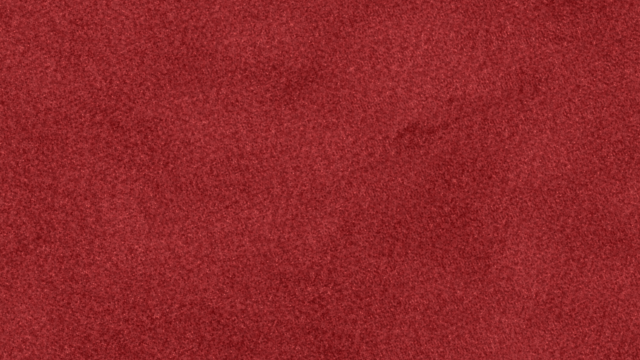
Give the GLSL for this texture, as a WebGL 2 fragment shader.

```glsl
#version 300 es
precision highp float;
// Crushed red velvet: a fine two-scale pile grain over soft cloudy shading,
// with one long diagonal fold and scattered short creases. Everything adds up
// to one brightness value, which is then mapped onto a narrow red ramp.

uniform vec2 u_resolution;
out vec4 fragColor;

const int CREASE_COUNT = 12;
const vec3 BASE_RED = vec3(0.560, 0.147, 0.157);
const vec3 RED_SLOPE = vec3(1.0, 0.68, 0.68);

float hash(vec2 p) {
    return fract(sin(dot(p, vec2(127.1, 311.7))) * 43758.545);
}

float valueNoise(vec2 p) {
    vec2 cell = floor(p);
    vec2 f = fract(p);
    f = f * f * (3.0 - 2.0 * f);
    float low = mix(hash(cell), hash(cell + vec2(1.0, 0.0)), f.x);
    float high = mix(hash(cell + vec2(0.0, 1.0)), hash(cell + vec2(1.0, 1.0)), f.x);
    return mix(low, high, f.y);
}

mat2 rotation(float angle) {
    float c = cos(angle);
    float s = sin(angle);
    return mat2(c, s, -s, c);
}

// Layered noise centred on zero
float clouds(vec2 p) {
    float sum = 0.0;
    float weight = 0.5;
    for (int i = 0; i < 5; i++) {
        sum += weight * (valueNoise(p) - 0.5);
        p = rotation(0.65) * p * 2.03 + 17.3;
        weight *= 0.5;
    }
    return sum;
}

// Dark groove with tapered ends and a faint lit ridge on its upper side
float crease(vec2 p, vec2 center, float angle, float halfLength, float width) {
    vec2 q = (p - center) * rotation(angle);
    float taper = 1.0 - smoothstep(0.2, 1.0, abs(q.x) / halfLength);
    float groove = q.y / width;
    float ridge = (q.y - 2.6 * width) / (1.8 * width);
    return taper * (0.35 * exp(-ridge * ridge) - exp(-groove * groove));
}

// Short creases, mostly in the upper two thirds
float scatteredCreases(vec2 p, float aspect) {
    float sum = 0.0;
    for (int i = 0; i < CREASE_COUNT; i++) {
        float id = float(i) + 1.0;
        vec2 slot = vec2((id - 0.5) / float(CREASE_COUNT), hash(vec2(id, 2.7)));
        vec2 center = vec2(slot.x * aspect, mix(0.3, 0.98, slot.y));
        float angle = mix(-0.15, 1.25, hash(vec2(id, 5.1)));
        float halfLength = mix(0.05, 0.15, hash(vec2(id, 8.3)));
        float width = mix(0.009, 0.02, hash(vec2(id, 11.9)));
        sum += mix(0.4, 1.0, hash(vec2(id, 14.2))) * crease(p, center, angle, halfLength, width);
    }
    return sum;
}

// Pile grain: coarse tufts plus finer fibres, centred on zero
float pileGrain(vec2 p) {
    float tufts = valueNoise(rotation(0.37) * p * 185.0) - 0.5;
    float fibres = valueNoise(rotation(1.12) * p * 270.0 + 31.0) - 0.5;
    return 0.155 * tufts + 0.135 * fibres;
}

void main() {
    vec2 p = gl_FragCoord.xy / u_resolution.y;
    float aspect = u_resolution.x / u_resolution.y;

    // Crumpled coordinates make the creases irregular
    vec2 warp = vec2(clouds(p * 7.0 + 3.1), clouds(p * 7.0 + 41.7));
    vec2 crumpled = p + 0.07 * warp;
    float breakup = smoothstep(0.25, 0.75, valueNoise(p * 13.0 + 9.0));

    // Broad nap shading, slightly darker towards the right and bottom
    float shade = 0.13 * clouds(p * 2.4 + 5.0) + 0.07 * clouds(p * 9.0 + 23.0);
    shade += 0.012 * (p.y - 0.5) - 0.008 * (p.x / aspect - 0.5);

    // Long fold: soft shadow, thin line, and a deeper pinch near its lower end
    vec2 foldCenter = vec2(0.71 * aspect, 0.66);
    vec2 pinch = vec2(0.64 * aspect, 0.63);
    float fold = 0.022 * crease(crumpled, foldCenter, 0.50, 0.42, 0.030);
    fold += 0.040 * mix(0.3, 1.0, breakup) * crease(crumpled, foldCenter, 0.50, 0.40, 0.008);
    fold += 0.080 * crease(crumpled, pinch, 0.62, 0.08, 0.010);

    float creases = 0.060 * mix(0.25, 1.0, breakup) * scatteredCreases(crumpled, aspect);

    // Grain with stronger highlights than shadows
    float grain = pileGrain(p);
    grain += 1.2 * grain * abs(grain) * step(0.0, grain);

    float tone = shade + fold + creases + grain;
    vec3 color = BASE_RED + RED_SLOPE * tone;

    // Small saturation drift and sparse warm glints
    float drift = valueNoise(p * 150.0 + 77.0) - 0.5;
    color.gb -= 0.03 * drift;
    float glint = smoothstep(0.09, 0.15, grain);
    color += glint * vec3(0.05, 0.04, 0.025);

    fragColor = vec4(clamp(color, 0.0, 1.0), 1.0);
}
```
